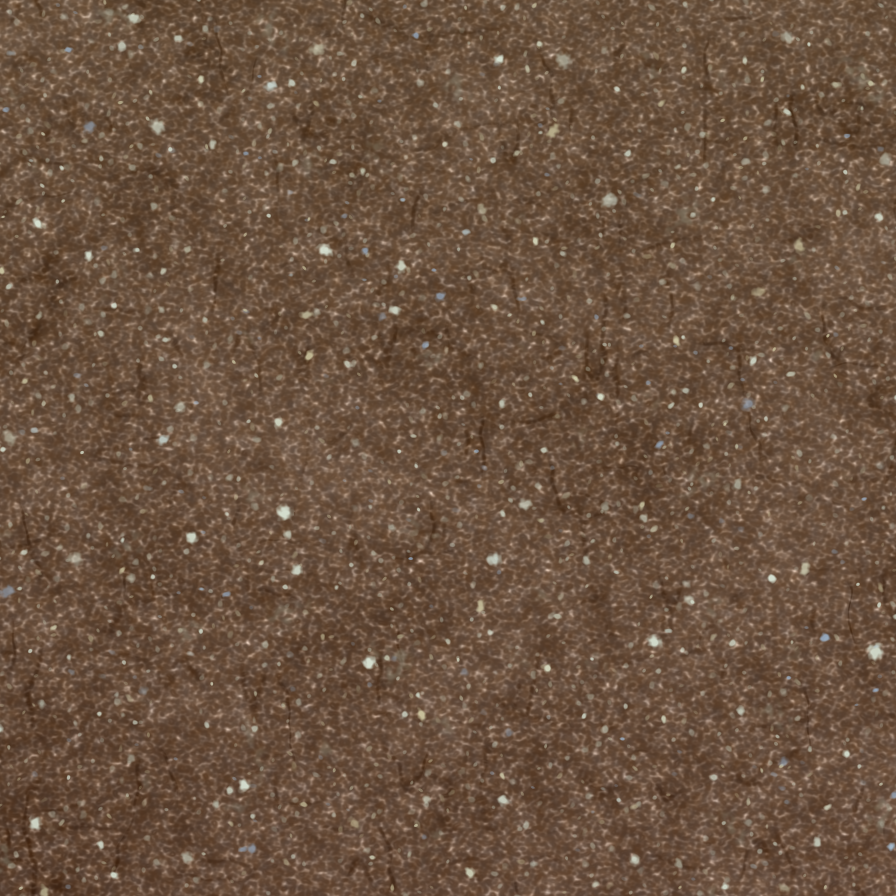
Reproduce this texture procedurally as a three.js fragment shader.

```glsl
varying vec2 vUv;

const vec3 SOIL = vec3(0.405, 0.308, 0.234);
const vec3 WHITE_GRIT = vec3(0.84, 0.88, 0.82);
const vec3 CREAM_GRIT = vec3(0.80, 0.77, 0.62);
const vec3 BLUE_GRIT = vec3(0.60, 0.69, 0.79);
const vec3 HAZE = vec3(0.57, 0.56, 0.49);

const float GRAIN_FREQ = 142.0;
const float GRIT_FREQ = 215.0;
const float GRAIN_CONTRAST = 0.125;
const float GRAIN_SKEW = 0.9;
const float CLUMP_FREQ = 74.0;
const float CLUMP_CONTRAST = 0.085;
const float MOTTLE_FREQ = 29.0;
const float MOTTLE_CONTRAST = 0.07;
const float SHADE_FREQ = 6.0;
const float SHADE_CONTRAST = 0.055;
const float TINT_CONTRAST = 0.03;
const float CRACK_DEPTH = 0.075;
const float FLAKE_COVER = 0.42;

vec3 hash3(vec2 p) {
  vec3 q = fract(vec3(p.xyx) * vec3(0.1031, 0.1030, 0.0973));
  q += dot(q, q.yxz + 33.33);
  return fract((q.xxy + q.yzz) * q.zyx);
}

float cornerSlope(vec2 cell, vec2 offset) {
  float angle = 6.2832 * hash3(cell).x;
  return dot(vec2(cos(angle), sin(angle)), offset);
}

float gradientNoise(vec2 p) {
  vec2 i = floor(p);
  vec2 f = p - i;
  vec2 u = f * f * f * (f * (f * 6.0 - 15.0) + 10.0);
  vec2 e = vec2(1.0, 0.0);
  float low = mix(cornerSlope(i, f), cornerSlope(i + e, f - e), u.x);
  float high = mix(cornerSlope(i + e.yx, f - e.yx), cornerSlope(i + e.xx, f - e.xx), u.x);
  return mix(low, high, u.y);
}

vec2 turn(vec2 p, float angle) {
  float c = cos(angle);
  float s = sin(angle);
  return mat2(c, -s, s, c) * p;
}

// Brightness offset of the loose soil; turned octaves hide the lattice
float soilRelief(vec2 uv) {
  vec2 flat_uv = uv * vec2(0.9, 1.1);
  float grain = gradientNoise(turn(flat_uv, 0.6) * GRAIN_FREQ + 307.0)
    + gradientNoise(turn(flat_uv, 1.3) * GRIT_FREQ + 411.0)
    + 0.6 * gradientNoise(turn(flat_uv, 0.2) * GRAIN_FREQ * 1.23 + 523.0);
  float clump = gradientNoise(turn(flat_uv, 0.9) * CLUMP_FREQ + 231.0);
  float mottle = gradientNoise(turn(uv, 0.4) * MOTTLE_FREQ + 153.0);
  float shade = gradientNoise(turn(uv, 1.1) * SHADE_FREQ + 71.0);
  float roughness = 1.0 + 0.7 * clump + 0.5 * mottle;
  return GRAIN_CONTRAST * roughness * (grain + GRAIN_SKEW * grain * grain)
    + CLUMP_CONTRAST * (clump + clump * clump)
    + MOTTLE_CONTRAST * mottle + SHADE_CONTRAST * shade;
}

// Broken thin furrows, stretched along y
float furrows(vec2 uv, float seed) {
  vec2 warp = 0.007 * vec2(gradientNoise(uv * 45.0 + seed), gradientNoise(uv * 45.0 - seed));
  float ridge = abs(gradientNoise((uv + warp) * vec2(26.0, 8.0) + seed));
  float gate = smoothstep(0.06, 0.3, gradientNoise(uv * vec2(17.0, 11.0) + seed * 2.0));
  return gate * (1.0 - smoothstep(0.01, 0.09, ridge));
}

// One jittered speck per grid cell: colour in rgb, cover in a
vec4 specks(vec2 uv, float cells, float share, vec2 radii, float margin, float seed) {
  vec2 p = turn(uv, seed) * cells + 200.0 + seed;
  vec2 cell = floor(p);
  vec3 place = hash3(cell + seed);
  vec3 look = hash3(cell + seed + 117.0);
  vec2 d = (p - cell - mix(vec2(margin), vec2(1.0 - margin), place.xy)) / cells;
  d = turn(d, 3.1416 * look.x - 0.5);
  d.y *= mix(1.0, 1.7, look.y);
  float radius = mix(radii.x, radii.y, look.z * look.z);
  float edge = length(d) / radius + 0.5 * gradientNoise(uv * 190.0 + seed);

  vec3 colour = mix(WHITE_GRIT, CREAM_GRIT, smoothstep(0.4, 1.0, look.y));
  colour = mix(colour, BLUE_GRIT, smoothstep(0.82, 0.92, look.x));
  float strength = mix(0.45, 1.0, fract(look.y * 7.0 + look.z * 3.0));
  float crowding = 1.0 + 1.2 * gradientNoise(cell * 0.23 + seed);
  float cover = step(place.z, share * crowding) * strength * (1.0 - smoothstep(0.4, 1.35, edge));
  return vec4(colour, cover);
}

// Dusty pale patches made of crumbs
float hazePatches(vec2 uv) {
  float patchArea = smoothstep(0.3, 0.55, gradientNoise(turn(uv, 0.7) * 17.0 + 119.0));
  return patchArea * smoothstep(-0.2, 0.4, gradientNoise(uv * 95.0 + 5.0));
}

void main() {
  vec2 uv = vUv;
  vec3 colour = SOIL + soilRelief(uv);

  // Slight hue drift, darker at the lower left
  float warm = gradientNoise(turn(uv, 0.5) * 66.0 + 183.0);
  float cool = gradientNoise(turn(uv, 1.0) * 120.0 + 297.0);
  colour += TINT_CONTRAST * (warm * vec3(0.6, 0.0, -0.8) + cool * vec3(-0.5, 0.1, 0.6));
  colour += (uv.y - 0.5) * vec3(0.004, 0.014, 0.002);
  colour -= 0.04 * (1.0 - smoothstep(0.0, 0.5, length(uv)));

  colour -= CRACK_DEPTH * max(furrows(uv, 11.0), 0.7 * furrows(uv.yx, 43.0));
  colour = mix(colour, HAZE, 0.45 * hazePatches(uv));

  // Faint flakes, small grit, then the larger bright stones
  vec4 flakes = specks(uv, 60.0, 0.34, vec2(0.0024, 0.0050), 0.34, 13.0);
  vec4 grit = specks(uv, 31.0, 0.30, vec2(0.0025, 0.0050), 0.2, 29.0);
  vec4 stones = specks(uv, 14.5, 0.48, vec2(0.0044, 0.0092), 0.15, 61.0);
  colour = mix(colour, flakes.rgb, FLAKE_COVER * flakes.a);
  colour = mix(colour, grit.rgb, 0.85 * grit.a);
  colour = mix(colour, stones.rgb, stones.a);

  gl_FragColor = vec4(clamp(colour, 0.0, 1.0), 1.0);
}
```
